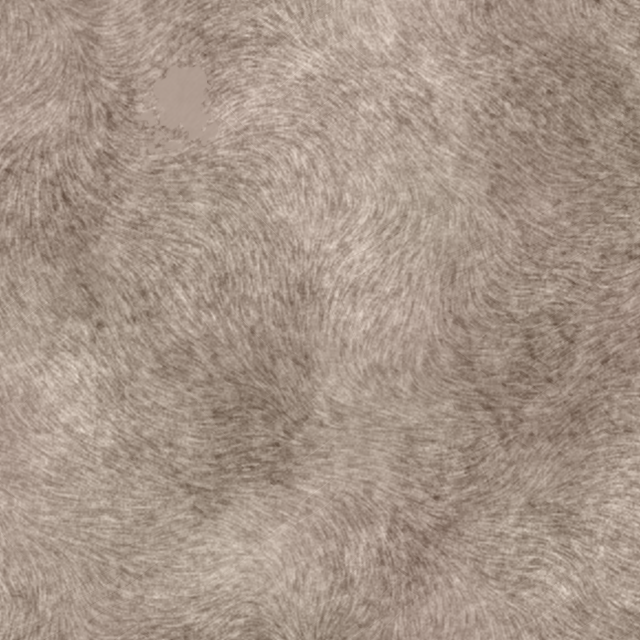
Give the GLSL for this texture, as a three.js fragment shader.

```glsl
varying vec2 vUv;

float hash(vec2 p) {
  vec3 q = fract(p.xyx * vec3(0.1031, 0.1030, 0.0973));
  q += dot(q, q.yzx + 33.33);
  return fract((q.x + q.y) * q.z);
}

float noise(vec2 p) {
  vec2 cell = floor(p);
  vec2 f = fract(p);
  f = f * f * (3.0 - 2.0 * f);
  float low = mix(hash(cell), hash(cell + vec2(1.0, 0.0)), f.x);
  float high = mix(hash(cell + vec2(0.0, 1.0)), hash(cell + 1.0), f.x);
  return mix(low, high, f.y);
}

mat2 rotation(float angle) {
  float c = cos(angle), s = sin(angle);
  return mat2(c, s, -s, c);
}

float fbm(vec2 p) {
  float sum = 0.0, weight = 0.5;
  for (int i = 0; i < 5; i++) {
    sum += weight * noise(p);
    p = rotation(0.6) * p * 2.03 + 17.3;
    weight *= 0.55;
  }
  return sum / 1.055;
}

// Short nap: fine grain smeared along a slowly turning direction
float nap(vec2 p) {
  float angle = -0.7 + 3.2 * (noise(p * 3.5 + 40.0) - 0.5) + 1.2 * (noise(p * 11.0) - 0.5);
  vec2 along = vec2(cos(angle), sin(angle)) * 0.0019;
  float sum = 0.0;
  for (int i = -4; i <= 4; i++) {
    sum += noise((p + along * float(i)) * 270.0 + 80.0);
  }
  return sum / 9.0 - 0.5;
}

// Thin broken hairlines running along one direction
float hairs(vec2 p, float angle, float seed) {
  vec2 q = rotation(angle) * (p + 0.012 * vec2(noise(p * 14.0), noise(p * 14.0 + 9.0)));
  float ridge = abs(noise(q * vec2(9.0, 62.0) + seed) - 0.5);
  float patches = smoothstep(0.58, 0.82, noise(p * 5.0 + seed * 1.7));
  return (1.0 - smoothstep(0.0, 0.07, ridge)) * patches;
}

void main() {
  vec2 p = vUv + 2.0;

  // Cloudy mottling
  vec2 warp = vec2(fbm(p * 5.0), fbm(p * 5.0 + 31.0)) - 0.5;
  float clouds = fbm(p * 4.2 + warp * 1.3 + 6.0) - 0.5;
  float mottle = fbm(p * 24.0 + warp * 3.0) - 0.5;
  float tone = 0.662 + 0.29 * clouds + 0.11 * mottle;

  // Grain and nap
  float grain = noise(p * 290.0) - 0.5 + 0.6 * (noise(p * 135.0 + 50.0) - 0.5);
  float strength = 0.75 + 0.5 * noise(p * 7.0 + 12.0);
  tone += strength * (0.10 * grain + 0.31 * nap(p));

  // Dark flecks gathered in the darker clouds
  float fleck = smoothstep(0.66, 0.9, noise(rotation(0.6) * p * vec2(75.0, 130.0)));
  tone -= 0.07 * fleck * smoothstep(0.02, -0.14, clouds + 0.4 * mottle);

  // Pale and dark hairlines
  tone += 0.035 * (hairs(p, 0.8, 3.0) + hairs(p, -0.6, 21.0));
  tone -= 0.035 * (hairs(p, -0.5, 47.0) + hairs(p, 1.1, 65.0));

  // Worn smooth patch with a ragged rim
  float rim = length((vUv - vec2(0.28, 0.84)) * vec2(1.0, 0.85));
  rim += 0.11 * (fbm(p * 30.0) - 0.5) + 0.05 * (noise(p * 110.0) - 0.5);
  float worn = 1.0 - smoothstep(0.035, 0.055, rim);
  tone = mix(tone, 0.69 + 0.04 * clouds, 0.9 * worn);

  // Warm taupe, slightly greyer in the lights
  vec3 taupe = vec3(tone, tone * 1.04 - 0.094, tone * 1.05 - 0.15);
  taupe += vec3(0.006, -0.002, 0.004) * (noise(p * 6.0 + 70.0) - 0.5) * 2.0;
  gl_FragColor = vec4(clamp(taupe, 0.0, 1.0), 1.0);
}
```
